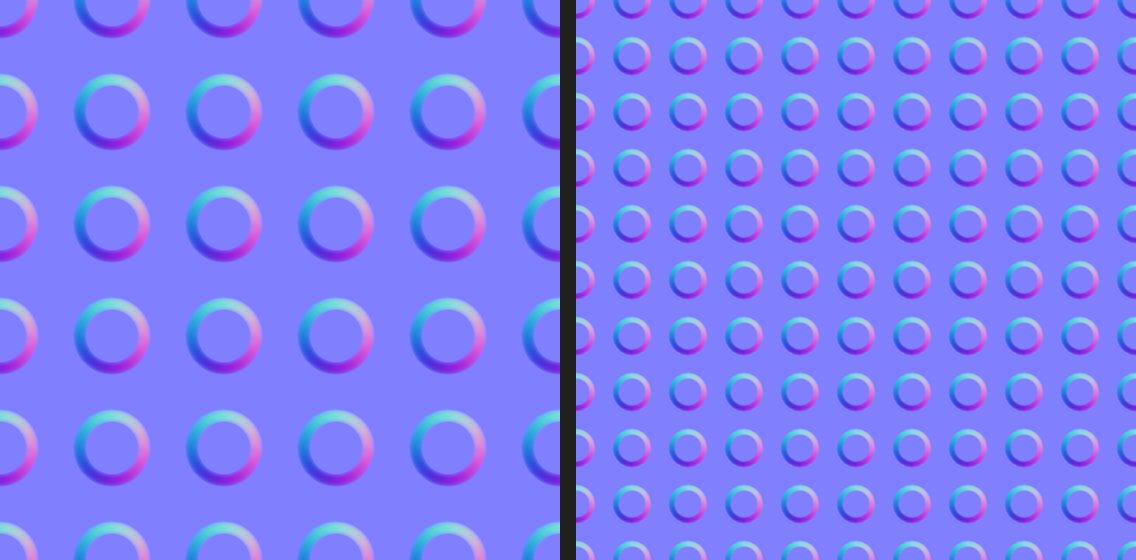
Left: one tile. Right: repeated 2 by 2.
A Shadertoy shader for this texture map:

```glsl
const float REPEATS = 5.0;

// Slope of a smooth step down from the inner to the outer radius
float rimSlope(float radius) {
    float t = clamp((radius - 0.228) / (0.348 - 0.228), 0.0, 1.0);
    return 1.08 * 4.0 * t * (1.0 - t);
}

void mainImage(out vec4 fragColor, in vec2 fragCoord) {
    vec2 uv = fragCoord / iResolution.xy;

    // Cell coordinates, with a disc centred on every grid corner
    vec2 cell = fract(uv * REPEATS + 0.5) - 0.5;
    float radius = length(cell);
    vec2 outward = cell / max(radius, 1e-4);

    // Raised disc: flat top, bevelled rim facing outward
    vec3 normal = normalize(vec3(outward * rimSlope(radius), 1.0));

    // Pack the tangent-space normal into colour
    fragColor = vec4(normal * 0.5 + 0.5, 1.0);
}
```
